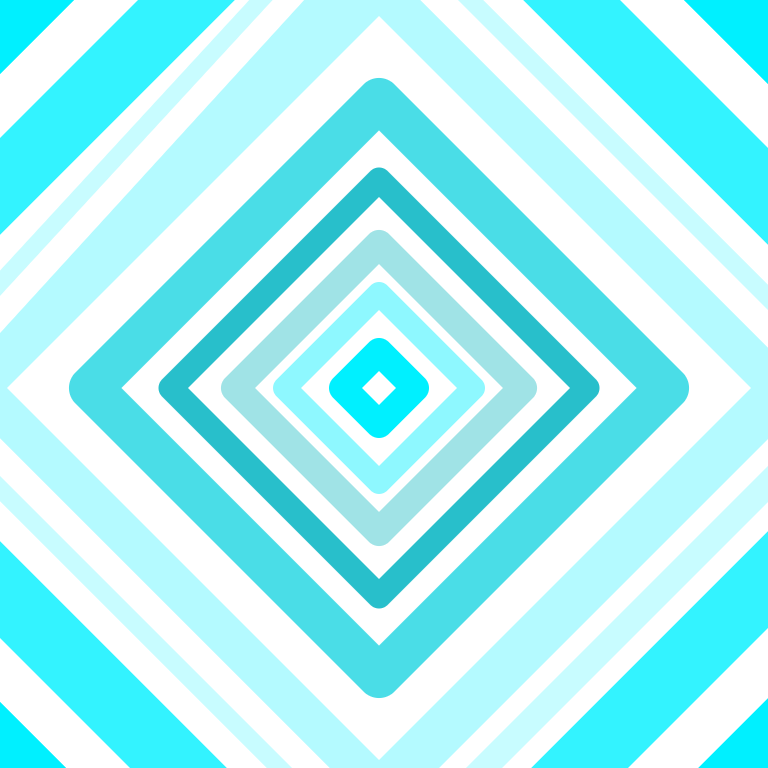
Write a WebGL 1 fragment shader that draws this background.

```glsl
precision highp float;
// Nested cyan diamonds on white: five outlines with rounded outer corners,
// then straight diagonal bands that run off the canvas into the corners.
// Outlines use the distance to a folded segment, bands the diamond radius.
uniform vec2 u_resolution;

// Distance to the outline of a diamond whose tips lie at the given radius
float diamondOutline(vec2 p, float radius) {
  p = abs(p);
  float across = (p.x + p.y - radius) * 0.7071;
  float along = (abs(p.x - p.y) - radius) * 0.7071;
  return length(vec2(max(along, 0.0), across));
}

// Coverage of a shape from its signed distance
float fill(float dist, float pixel) {
  return clamp(0.5 - dist / pixel, 0.0, 1.0);
}

// Coverage of a band between two diamond radii
float band(float radius, float inner, float outer, float pixel) {
  return fill(max(inner - radius, radius - outer) * 0.7071, pixel);
}

void main() {
  float pixel = 1.0 / min(u_resolution.x, u_resolution.y);
  vec2 uv = gl_FragCoord.xy / u_resolution;
  vec2 p = uv - vec2(0.4935, 0.4948);
  float radius = abs(p.x) + abs(p.y);
  vec3 color = vec3(1.0);

  // The pale bands lean in the upper left and widen in the lower right
  float upperLeft = step(p.x, 0.0) * step(0.0, p.y);
  float lowerRight = step(0.0, p.x) * step(p.y, 0.0);
  float lean = upperLeft * (0.006 + 0.095 * uv.x);
  float widen = lowerRight * 0.014;

  // Diagonal bands, from the middle outwards
  vec3 cyan = vec3(0.0, 0.941, 1.0);
  color = mix(color, vec3(0.706, 0.98, 1.0), band(radius, 0.4844, 0.559 + lean + widen, pixel));
  color = mix(color, vec3(0.784, 0.988, 1.0),
    band(radius, 0.608 + lean * 0.9, 0.641 + lean * 0.9 + widen, pixel));
  color = mix(color, vec3(0.2, 0.953, 1.0), band(radius, 0.693, 0.819, pixel));
  color = mix(color, cyan, band(radius, 0.902 + widen * 0.6, 2.0, pixel));

  // Diamond outlines, from the outside inwards
  color = mix(color, vec3(0.29, 0.867, 0.906), fill(diamondOutline(p, 0.3754) - 0.0283, pixel));
  color = mix(color, vec3(0.157, 0.749, 0.796), fill(diamondOutline(p, 0.2712) - 0.0159, pixel));
  color = mix(color, vec3(0.627, 0.89, 0.902), fill(diamondOutline(p, 0.1874) - 0.0184, pixel));
  color = mix(color, vec3(0.557, 0.973, 1.0), fill(diamondOutline(p, 0.1229) - 0.0151, pixel));
  color = mix(color, cyan, fill(diamondOutline(p, 0.0473) - 0.0178, pixel));

  gl_FragColor = vec4(color, 1.0);
}
```
